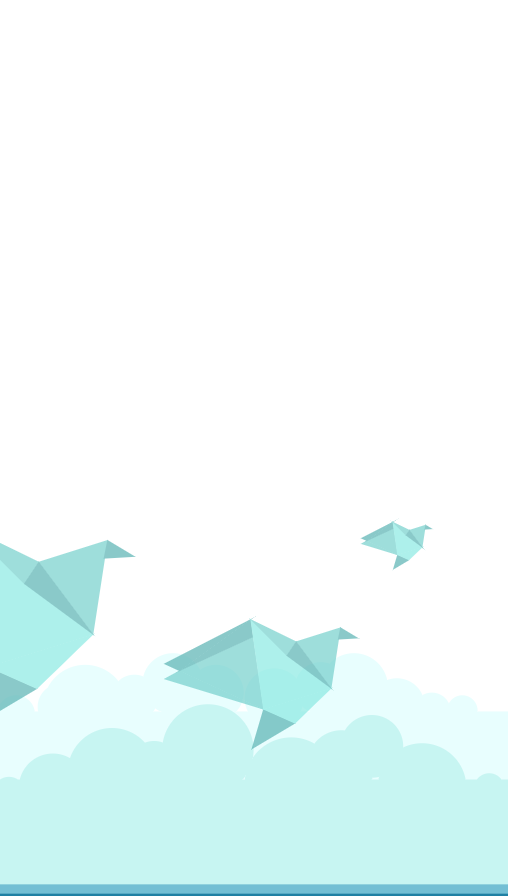
Reproduce this background procedurally as a WebGL 1 fragment shader.

```glsl
precision highp float;

uniform vec2 u_resolution;

// Lengths are in hundredths of the canvas height.
const vec3 SKY = vec3(1.0);
const vec3 BACK_CLOUD = vec3(0.91, 0.995, 0.995);
const vec3 FRONT_CLOUD = vec3(0.78, 0.96, 0.95);
const vec3 WATER = vec3(0.45, 0.75, 0.83);
const vec3 DEEP_WATER = vec3(0.12, 0.50, 0.64);
const vec3 PAPER_LIGHT = vec3(0.68, 0.94, 0.92);
const vec3 PAPER_MID = vec3(0.62, 0.87, 0.86);
const vec3 PAPER_DARK = vec3(0.54, 0.79, 0.79);
const float BACK_BASE = 20.6;
const float FRONT_BASE = 13.0;
const float WATER_TOP = 1.3;
const float DEEP_TOP = 0.26;
const float PAPER_TINT = 0.5;    // how far the backdrop shows through paper
const float SEAM_OVERLAP = 0.25; // in pixels, hides gaps between facets

// Fold points of a bird, measured from the top of its head.
const vec2 HEAD = vec2(0.0);
const vec2 BEAK = vec2(0.15, -0.09);
const vec2 THROAT = vec2(-0.02, -0.10);
const vec2 NECK = vec2(-0.38, -0.12);
const vec2 CHEST = vec2(-0.08, -0.52);
const vec2 FOLD = vec2(-0.46, -0.24);
const vec2 SHOULDER = vec2(-0.77, 0.07);
const vec2 SEAM = vec2(-0.75, -0.08);
const vec2 WING_UPPER = vec2(-1.51, -0.31);
const vec2 WING_NOTCH = vec2(-1.38, -0.37);
const vec2 WING_LOWER = vec2(-1.51, -0.44);
const vec2 HIP = vec2(-0.66, -0.70);
const vec2 BELLY = vec2(-0.39, -0.82);
const vec2 FOOT = vec2(-0.76, -1.04);

float coverage(float dist, float pixel) {
  return clamp(0.5 - dist / pixel, 0.0, 1.0);
}

float puff(vec2 p, float x, float y, float radius) {
  return length(p - vec2(x, y)) - radius;
}

float backCloud(vec2 p) {
  float d = p.y - BACK_BASE;
  d = min(d, min(puff(p, 1.8, 20.3, 2.1), puff(p, 6.8, 21.1, 2.6)));
  d = min(d, min(puff(p, 9.5, 21.1, 4.7), puff(p, 15.0, 22.1, 2.6)));
  d = min(d, min(puff(p, 19.3, 23.7, 3.4), puff(p, 24.1, 22.7, 3.1)));
  d = min(d, min(puff(p, 30.6, 22.1, 3.3), puff(p, 35.8, 23.2, 2.9)));
  d = min(d, min(puff(p, 39.5, 23.3, 3.8), puff(p, 44.3, 21.2, 3.1)));
  return min(d, min(puff(p, 48.2, 20.6, 2.1), puff(p, 51.6, 20.7, 1.7)));
}

float frontCloud(vec2 p) {
  float d = p.y - FRONT_BASE;
  d = min(d, min(puff(p, 1.0, 11.5, 1.8), puff(p, 5.9, 12.1, 3.8)));
  d = min(d, min(puff(p, 12.5, 13.8, 4.95), puff(p, 17.2, 14.4, 2.9)));
  d = min(d, min(puff(p, 23.2, 16.3, 5.1), puff(p, 32.5, 12.5, 5.2)));
  d = min(d, min(puff(p, 38.1, 14.7, 3.8), puff(p, 41.5, 16.7, 3.5)));
  return min(d, min(puff(p, 47.1, 12.1, 4.95), puff(p, 54.6, 12.0, 1.7)));
}

// Signed distance to the line a-b, positive on its left.
float side(vec2 p, vec2 a, vec2 b) {
  vec2 e = normalize(b - a);
  return e.x * (p.y - a.y) - e.y * (p.x - a.x);
}

float facet(vec2 p, vec2 a, vec2 b, vec2 c, float pixel) {
  float turn = sign(side(c, a, b));
  float inside = min(turn * side(p, a, b), min(turn * side(p, b, c), turn * side(p, c, a)));
  return coverage(-inside - SEAM_OVERLAP * pixel, pixel);
}

vec3 drawBird(vec3 backdrop, vec2 p, vec2 head, float size, float pixel) {
  vec2 q = (p - head) / size;
  float w = pixel / size;
  vec3 tint = mix(vec3(1.0), backdrop, PAPER_TINT);
  vec3 light = PAPER_LIGHT * tint;
  vec3 mid = PAPER_MID * tint;
  vec3 dark = PAPER_DARK * tint;
  vec3 color = backdrop;

  // Wing and tail
  color = mix(color, mid, facet(q, WING_LOWER, WING_NOTCH, HIP, w));
  color = mix(color, mid, facet(q, WING_NOTCH, SEAM, HIP, w));
  color = mix(color, dark, facet(q, WING_UPPER, SHOULDER, WING_NOTCH, w));
  color = mix(color, dark, facet(q, SHOULDER, SEAM, WING_NOTCH, w));
  color = mix(color, dark, facet(q, HIP, BELLY, FOOT, w));

  // Body, neck and head
  color = mix(color, light, facet(q, SHOULDER, CHEST, HIP, w));
  color = mix(color, light, facet(q, CHEST, BELLY, HIP, w));
  color = mix(color, mid, facet(q, SHOULDER, NECK, FOLD, w));
  color = mix(color, mid, facet(q, NECK, HEAD, CHEST, w));
  color = mix(color, dark, facet(q, NECK, CHEST, FOLD, w));
  return mix(color, dark, facet(q, HEAD, BEAK, THROAT, w));
}

void main() {
  float pixel = 100.0 / u_resolution.y;
  vec2 p = gl_FragCoord.xy * pixel;

  vec3 color = mix(SKY, BACK_CLOUD, coverage(backCloud(p), pixel));
  color = mix(color, FRONT_CLOUD, coverage(frontCloud(p), pixel));
  color = mix(color, WATER, coverage(p.y - WATER_TOP, pixel));
  color = mix(color, DEEP_WATER, coverage(p.y - DEEP_TOP, pixel));

  color = drawBird(color, p, vec2(47.5, 41.4), 4.75, pixel);
  color = drawBird(color, p, vec2(12.0, 39.7), 20.2, pixel);
  color = drawBird(color, p, vec2(38.0, 29.95), 13.02, pixel);
  gl_FragColor = vec4(color, 1.0);
}
```
